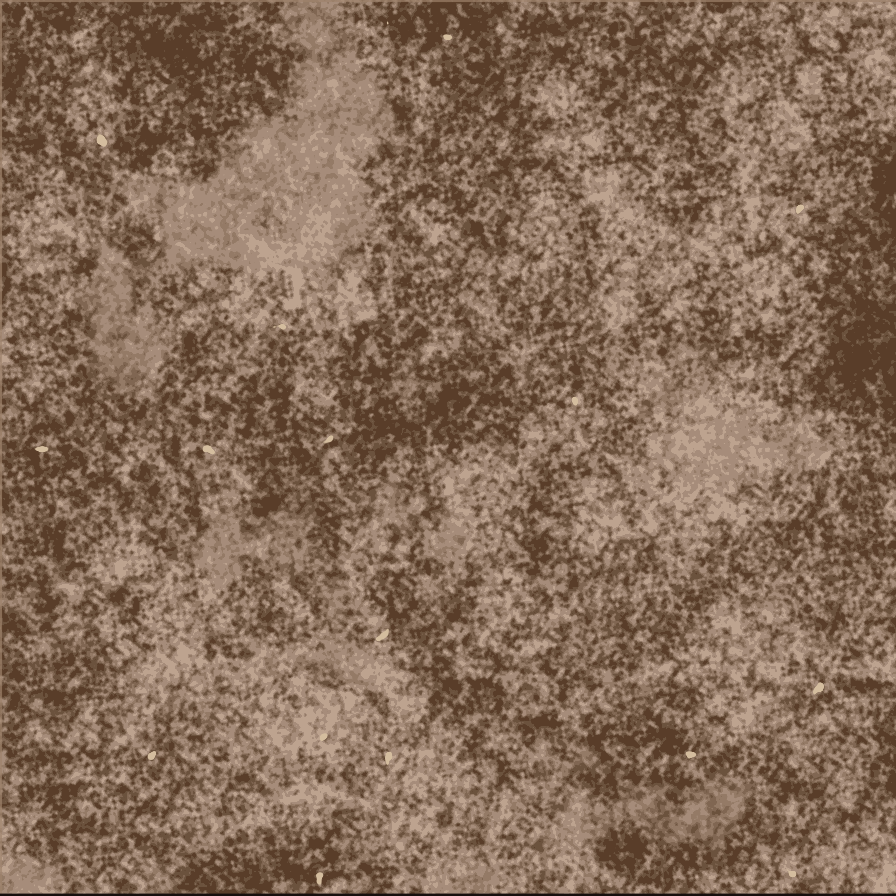
Write a Shadertoy shader that draws this texture.

```glsl
// Weathered brown stone: fine speckle over cloudy stains, cut into six flat tones.
// Rotated value-noise octaves are summed to a roughly unit-variance tone, which is
// then split by thresholds; calm pale patches, chips and worn borders are added.

#define GRAIN_SCALE 205.0    // speckle cells across the canvas
#define GRAIN_GAIN 0.83      // strength of the speckle
#define STAIN_SCALE 5.5      // cloud cells across the canvas
#define STAIN_GAIN 0.52      // strength of the clouds
#define PATCH_SCALE 8.0      // size of the calm pale patches
#define PATCH_TONE 0.95      // tone the patches settle to
#define TONE_SOFTNESS 0.07   // edge smoothing between tones
#define CHIP_GRID 15.0       // chip cells across the canvas
#define CHIP_SHARE 0.10      // share of cells holding a chip
#define BORDER_WIDTH 0.003   // width of the worn borders

const mat2 TURN = mat2(0.8, 0.6, -0.6, 0.8);

// Integer hash of a lattice point to two values in 0..1
vec2 hash2(vec2 cell) {
    uvec2 v = uvec2(ivec2(cell)) * 1664525u + 1013904223u;
    v.x += v.y * 1664525u;
    v.y += v.x * 1664525u;
    v ^= v >> 16u;
    v.x += v.y * 1664525u;
    v.y += v.x * 1664525u;
    v ^= v >> 16u;
    return vec2(v & 65535u) / 65535.0;
}

// Value noise scaled to zero mean and unit deviation
float noise(vec2 p) {
    vec2 cell = floor(p), f = fract(p);
    f = f * f * (3.0 - 2.0 * f);
    float low = mix(hash2(cell).x, hash2(cell + vec2(1, 0)).x, f.x);
    float high = mix(hash2(cell + vec2(0, 1)).x, hash2(cell + vec2(1, 1)).x, f.x);
    return (mix(low, high, f.y) - 0.5) / 0.2145;
}

// Sum of turned octaves, normalised back to unit deviation
float layers(vec2 p, int count, float step, float falloff) {
    float sum = 0.0, weight = 1.0, power = 0.0;
    for (int i = 0; i < count; i++) {
        sum += weight * noise(p);
        power += weight * weight;
        weight *= falloff;
        p = TURN * p * step + 17.3;
    }
    return sum * inversesqrt(power);
}

// Continuous surface tone: speckle, clouds and calm patches
float surfaceTone(vec2 uv) {
    float grain = 0.85 * layers(TURN * uv * GRAIN_SCALE, 2, 1.8, 0.5)
                + 0.53 * layers(uv * GRAIN_SCALE * 0.25 + 31.0, 2, 1.9, 1.1);
    float stain = layers(TURN * uv * STAIN_SCALE + 5.0, 4, 2.1, 0.75);
    float tone = GRAIN_GAIN * grain + STAIN_GAIN * stain;

    float cloud = layers(uv * PATCH_SCALE + 60.0, 4, 2.2, 0.5);
    float calm = smoothstep(0.9, 2.1, cloud);
    tone = mix(tone, PATCH_TONE + 0.4 * tone, 0.85 * calm);

    // Slightly darker rim
    vec2 rim = abs(uv - 0.5) * 2.0;
    return tone + 0.05 - 0.35 * smoothstep(0.7, 1.05, max(rim.x, rim.y));
}

// Cut the tone into six flat browns
vec3 stoneColor(float tone) {
    vec3 browns[5] = vec3[5](vec3(0.42, 0.32, 0.24), vec3(0.50, 0.40, 0.32),
        vec3(0.58, 0.48, 0.40), vec3(0.65, 0.55, 0.48), vec3(0.74, 0.64, 0.56));
    float cuts[5] = float[5](-0.99, -0.28, 0.20, 0.74, 1.56);
    vec3 color = vec3(0.35, 0.24, 0.16);
    for (int i = 0; i < 5; i++) {
        float above = smoothstep(cuts[i] - TONE_SOFTNESS, cuts[i] + TONE_SOFTNESS, tone);
        color = mix(color, browns[i], above);
    }
    return color;
}

// Coverage of small ragged chips, at most one per cell
float chips(vec2 uv) {
    vec2 p = uv * CHIP_GRID, cell = floor(p);
    vec2 pick = hash2(cell + 200.0);
    vec2 offset = fract(p) - mix(vec2(0.25), vec2(0.75), hash2(cell + 300.0));
    float angle = 6.2832 * pick.y;
    offset = mat2(cos(angle), sin(angle), -sin(angle), cos(angle)) * offset;
    float radius = mix(0.05, 0.11, pick.y);
    float ragged = 0.025 * noise(uv * GRAIN_SCALE * 0.8 + 90.0);
    float edge = length(offset * vec2(1.0, 1.6)) - radius + ragged;
    return step(pick.x, CHIP_SHARE) * (1.0 - smoothstep(-0.012, 0.012, edge));
}

void mainImage(out vec4 fragColor, in vec2 fragCoord) {
    vec2 uv = fragCoord / iResolution.xy;
    vec3 color = stoneColor(surfaceTone(uv));
    color = mix(color, vec3(0.83, 0.74, 0.62), chips(uv));

    // Pale left and top borders, dark bottom border
    float paleSide = min(uv.x, 1.0 - uv.y);
    float pale = 1.0 - smoothstep(0.5 * BORDER_WIDTH, BORDER_WIDTH, paleSide);
    float dark = 1.0 - smoothstep(0.6 * BORDER_WIDTH, 1.2 * BORDER_WIDTH, uv.y);
    color = mix(color, vec3(0.62, 0.51, 0.42), 0.7 * pale);
    color = mix(color, vec3(0.09, 0.06, 0.05), dark);
    fragColor = vec4(color, 1.0);
}
```
